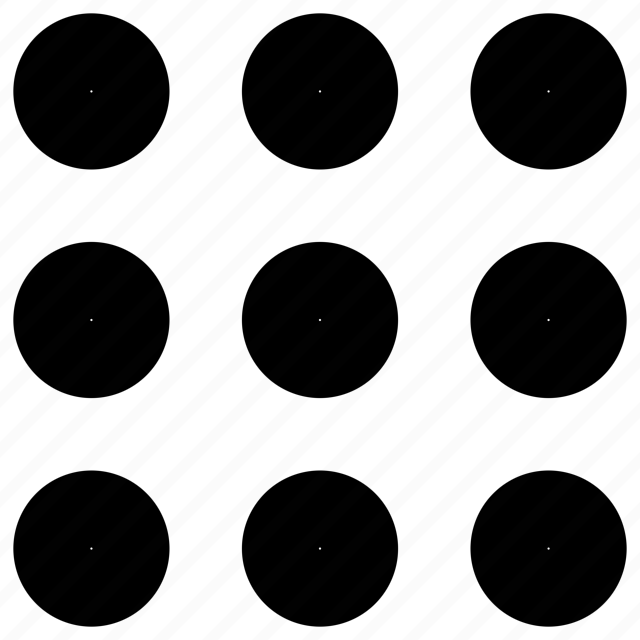
This pattern is drawn by a Shadertoy shader. Its source:

```glsl
// Three by three black discs with pinholes on white, under faint diagonal stripes.

const float PITCH = 1.0 / 2.8;          // distance between disc centres
const float DISC_RADIUS = 0.122;
const float PINHOLE_RADIUS = 0.0016;
const float STRIPE_PERIOD = 0.078125;   // measured along an axis
const float STRIPE_SHARE = 0.32;        // stripe width as part of its period
const float STRIPE_OPACITY = 0.02;

const vec3 PAPER = vec3(1.0);
const vec3 INK = vec3(0.0);
const vec3 STRIPE_TINT = vec3(0.3);

// Coverage of a shape from its signed distance
float fill(float dist, float blur) {
    return 1.0 - smoothstep(-blur, blur, dist);
}

// Offset from the nearest disc centre, with one disc at the origin
vec2 repeatCentred(vec2 p, float pitch) {
    return (fract(p / pitch + 0.5) - 0.5) * pitch;
}

float circle(vec2 p, float radius) {
    return length(p) - radius;
}

// Signed distance to evenly spaced rising diagonals
float diagonalStripes(vec2 p, float period, float share) {
    float across = p.x - p.y;
    float offset = abs(fract(across / period + 0.5) - 0.5) * period;
    return (offset - 0.5 * share * period) * inversesqrt(2.0);
}

void mainImage(out vec4 fragColor, in vec2 fragCoord) {
    float size = min(iResolution.x, iResolution.y);
    float blur = 0.75 / size;
    vec2 p = (fragCoord - 0.5 * iResolution.xy) / size;
    vec2 cell = repeatCentred(p, PITCH);

    // Discs with a small hole in the middle
    float disc = fill(circle(cell, DISC_RADIUS), blur);
    float pinhole = fill(circle(cell, PINHOLE_RADIUS), blur);
    vec3 color = mix(PAPER, INK, disc * (1.0 - pinhole));

    // Faint stripes, counted from the upper left corner
    vec2 fromCorner = p - vec2(-0.5, 0.5);
    float stripe = fill(diagonalStripes(fromCorner, STRIPE_PERIOD, STRIPE_SHARE), blur);
    color = mix(color, STRIPE_TINT, STRIPE_OPACITY * stripe);

    fragColor = vec4(color, 1.0);
}
```
